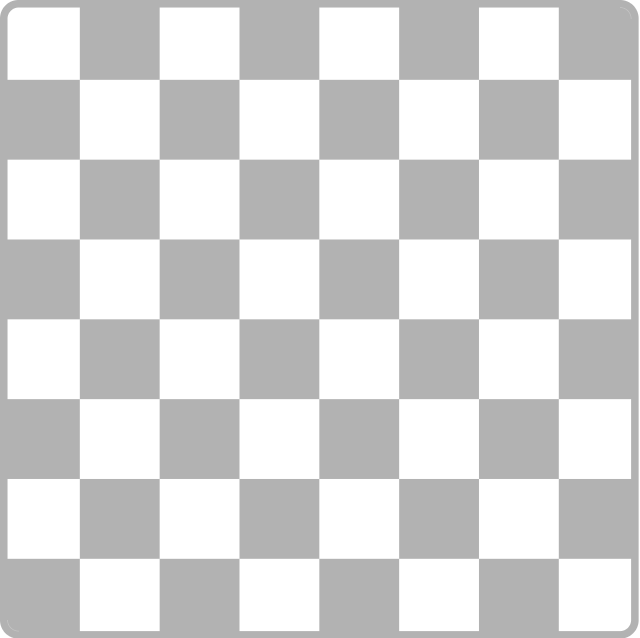
Give the GLSL for this pattern, as a Shadertoy shader.

```glsl
// Draws an eight by eight grey and white checkerboard in a rounded grey frame.
// Squares come from the product of two alternating signed stripe distances;
// rounded-box distances shape the frame and the hairline arcs in its corners.

const vec3 WHITE = vec3(1.0);
const vec3 GREY = vec3(0.698);
const vec3 HAIRLINE = vec3(0.77);

// Lengths in canvas heights
const float CELLS = 8.0;
const float BOARD_SIDE = 1.001;
const float FRAME_WIDTH = 0.0118;
const float OUTER_RADIUS = 0.029;
const float INNER_RADIUS = 0.0175;
const float HAIRLINE_WIDTH = 0.001;

float roundedBox(vec2 p, float halfSide, float radius) {
    vec2 q = abs(p) - halfSide + radius;
    return length(max(q, 0.0)) + min(max(q.x, q.y), 0.0) - radius;
}

// Coverage of the region where the distance is negative
float coverage(float dist, float pixel) {
    return clamp(0.5 - dist / pixel, 0.0, 1.0);
}

// Smooth alternation: +1 in even cells, -1 in odd cells
vec2 stripes(vec2 p, float pitch, float pixel) {
    vec2 cell = p / pitch;
    vec2 parity = 1.0 - 2.0 * mod(floor(cell), 2.0);
    vec2 edgeDistance = (0.5 - abs(fract(cell) - 0.5)) * pitch;
    return parity * clamp(2.0 * edgeDistance / pixel, 0.0, 1.0);
}

float checker(vec2 p, float pitch, float pixel) {
    vec2 s = stripes(p, pitch, pixel);
    return 0.5 + 0.5 * s.x * s.y;
}

// Thin arc along the rounded corners only
float cornerArc(vec2 p, float halfSide, float radius, float width, float pixel) {
    vec2 q = abs(p) - halfSide + radius;
    float line = abs(roundedBox(p, halfSide, radius)) - 0.5 * width;
    return coverage(line, pixel) * step(0.0, min(q.x, q.y));
}

void mainImage(out vec4 fragColor, in vec2 fragCoord) {
    float pixel = 1.0 / iResolution.y;

    // The board hangs from the upper left corner, y pointing down
    vec2 p = vec2(fragCoord.x, iResolution.y - fragCoord.y) * pixel;
    vec2 centred = p - 0.5 * BOARD_SIDE;
    float outerHalf = 0.5 * BOARD_SIDE;
    float innerHalf = outerHalf - FRAME_WIDTH;

    float board = coverage(roundedBox(centred, outerHalf, OUTER_RADIUS), pixel);
    float field = coverage(roundedBox(centred, innerHalf, INNER_RADIUS), pixel);
    float light = checker(p, BOARD_SIDE / CELLS, pixel);
    float arc = cornerArc(centred, innerHalf, INNER_RADIUS, HAIRLINE_WIDTH, pixel);

    // Frame and squares, then arcs over the dark corners
    vec3 color = mix(GREY, WHITE, field * light);
    color = mix(color, HAIRLINE, arc * (1.0 - light));
    color = mix(WHITE, color, board);
    fragColor = vec4(color, 1.0);
}
```
